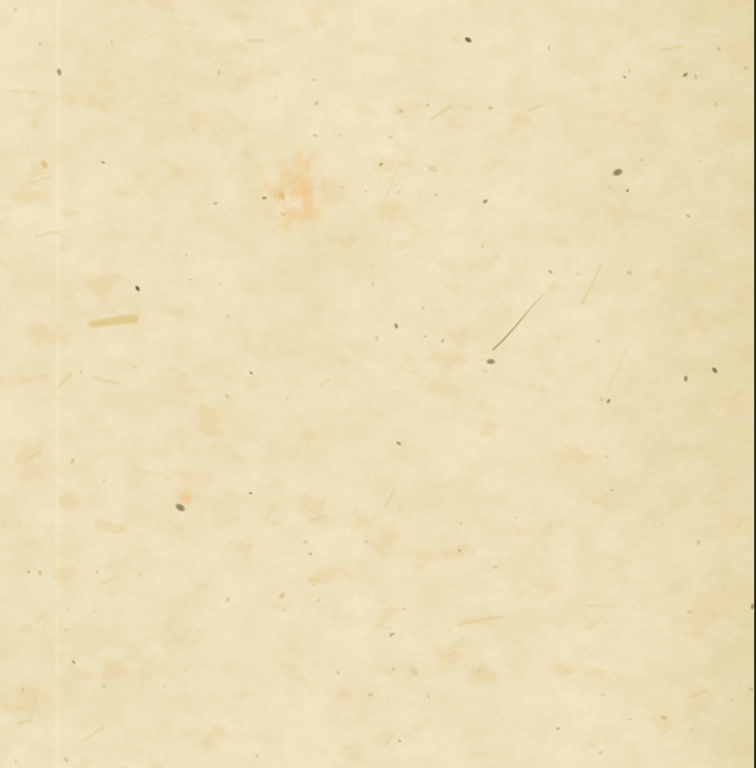
This texture is drawn by a WebGL 2 fragment shader. Its source:

```glsl
#version 300 es
precision highp float;

uniform vec2 u_resolution;
out vec4 fragColor;

vec2 hash2(vec2 p) {
  vec3 q = fract(p.xyx * vec3(0.1031, 0.1030, 0.0973));
  q += dot(q, q.yzx + 33.33);
  return fract((q.xx + q.yz) * q.zy);
}

float noise(vec2 p) {
  vec2 i = floor(p), f = fract(p);
  f = f * f * (3.0 - 2.0 * f);
  return mix(mix(hash2(i).x, hash2(i + vec2(1, 0)).x, f.x),
             mix(hash2(i + vec2(0, 1)).x, hash2(i + vec2(1, 1)).x, f.x), f.y);
}

float fbm(vec2 p) {
  float sum = 0.0, weight = 0.5;
  for (int i = 0; i < 4; i++) {
    sum += weight * noise(p);
    p = mat2(0.8, 0.6, -0.6, 0.8) * p * 2.03 + 17.3;
    weight *= 0.5;
  }
  return sum / 0.9375;
}

float segment(vec2 p, vec2 a, vec2 b) {
  vec2 d = b - a;
  return length(p - a - d * clamp(dot(p - a, d) / dot(d, d), 0.0, 1.0));
}

// One slightly elongated grain in a share of the grid cells
float specks(vec2 p, float cells, float share, float radius, float seed) {
  vec2 id = floor(p * cells) + seed;
  vec2 pick = hash2(id + 3.7), shape = hash2(id + 41.3);
  vec2 d = (fract(p * cells) - 0.2 - 0.6 * hash2(id)) / cells;
  float a = shape.x * 6.2832;
  d = mat2(cos(a), sin(a), -sin(a), cos(a)) * d * vec2(0.8, 1.25);
  float r = radius * mix(0.5, 1.0, shape.y);
  float soft = 0.8 / u_resolution.y + 0.25 * r;
  float cover = 1.0 - smoothstep(r - soft, r + soft, length(d));
  return cover * step(pick.x, share) * mix(0.45, 1.0, pick.y);
}

// Short fibres, mostly rising to the right
float fibres(vec2 p, float cells, float share, float seed) {
  vec2 id = floor(p * cells) + seed;
  vec2 pick = hash2(id + 7.1), shape = hash2(id + 23.9);
  vec2 c = (fract(p * cells) - 0.3 - 0.4 * hash2(id)) / cells;
  float a = mix(-0.3, 1.3, shape.x);
  vec2 arm = vec2(cos(a), sin(a)) * mix(0.06, 0.2, shape.y) / cells;
  c += 0.002 * (noise(p * 90.0) - 0.5);
  float cover = 1.0 - smoothstep(0.0005, 0.0034, segment(c, -arm, arm));
  return cover * step(pick.x, share) * mix(0.3, 1.0, pick.y);
}

// Soft blot with a ragged inside
float stain(vec2 p, vec2 centre, float radius) {
  float d = length(p - centre) / radius + 0.9 * (fbm(p * 28.0) - 0.5);
  return smoothstep(1.1, 0.1, d) * smoothstep(0.2, 0.75, fbm(p * 75.0));
}

void main() {
  vec2 p = gl_FragCoord.xy / u_resolution.y;
  float px = 1.0 / u_resolution.y;
  float right = u_resolution.x / u_resolution.y;

  // Paper tone: clouds, pulp mottling and fine grain
  float tone = 0.24 + 0.55 * (fbm(p * vec2(5.0, 7.0)) - 0.5);
  tone += 0.75 * (fbm(p * vec2(34.0, 46.0) + 9.0) - 0.5);
  tone += 0.22 * (noise(p * 190.0) - 0.5);
  float shade = smoothstep(0.6, 1.02, p.x + 0.16 * (fbm(p * 4.0 + 31.0) - 0.5));
  tone += 0.6 * shade * shade;
  vec3 colour = mix(vec3(0.941, 0.893, 0.757), vec3(0.893, 0.832, 0.655), clamp(tone, -0.2, 1.3));

  // Warm flecks and foxing
  vec3 rust = vec3(0.94, 0.77, 0.52);
  float flecks = smoothstep(0.62, 0.82, fbm(p * vec2(22.0, 32.0) + 60.0));
  colour = mix(colour, vec3(0.91, 0.81, 0.61), 0.45 * flecks);
  colour = mix(colour, rust, 0.75 * stain(p, vec2(0.378, 0.752), 0.068));
  float spot = length(p - vec2(0.242, 0.353)) + 0.008 * (noise(p * 120.0) - 0.5);
  colour = mix(colour, rust, 0.65 * smoothstep(0.019, 0.002, spot));
  colour = mix(colour, vec3(0.83, 0.65, 0.38), 0.6 * specks(p, 6.0, 0.18, 0.006, 90.0));

  // Fibres: scattered short ones, one tan sliver and one long hair
  colour = mix(colour, vec3(0.86, 0.76, 0.52), 0.4 * fibres(p, 11.0, 0.32, 11.0));
  colour = mix(colour, vec3(0.91, 0.77, 0.55), 0.55 * fibres(p, 7.0, 0.2, 57.0));
  float sliver = segment(p, vec2(0.119, 0.578), vec2(0.175, 0.585));
  sliver += 0.004 * (noise(p * 70.0) - 0.5);
  colour = mix(colour, vec3(0.85, 0.75, 0.47), 0.65 * smoothstep(0.0085, 0.002, sliver));
  vec2 bent = p + vec2(0.0, 0.003 * sin(p.x * 60.0));
  float hair = 1.0 - smoothstep(0.0004, 0.0006 + 1.2 * px, segment(bent, vec2(0.642, 0.547), vec2(0.708, 0.614)));
  colour = mix(colour, vec3(0.68, 0.61, 0.42), hair * mix(0.75, 0.2, smoothstep(0.66, 0.71, p.x)));

  // Pale vertical crease
  float crease = abs(p.x - 0.0755 - 0.003 * (noise(vec2(2.0, p.y * 3.0)) - 0.5));
  colour += 0.022 * smoothstep(0.005, 0.0, crease) * mix(0.4, 1.0, noise(vec2(5.0, p.y * 14.0)));

  // Grains, from faint dust to dark specks
  colour = mix(colour, vec3(0.72, 0.64, 0.44), 0.5 * specks(p, 26.0, 0.13, 0.0028, 5.0));
  colour = mix(colour, vec3(0.50, 0.44, 0.27), 0.7 * specks(p, 13.0, 0.13, 0.0030, 37.0));
  colour = mix(colour, vec3(0.27, 0.23, 0.10), 0.9 * specks(p, 7.0, 0.22, 0.0050, 71.0));

  // Dark sheet edge at the right
  colour = mix(colour, vec3(0.12, 0.11, 0.08), smoothstep(right - 0.0032, right - 0.0014, p.x));

  fragColor = vec4(clamp(colour, 0.0, 1.0), 1.0);
}
```
